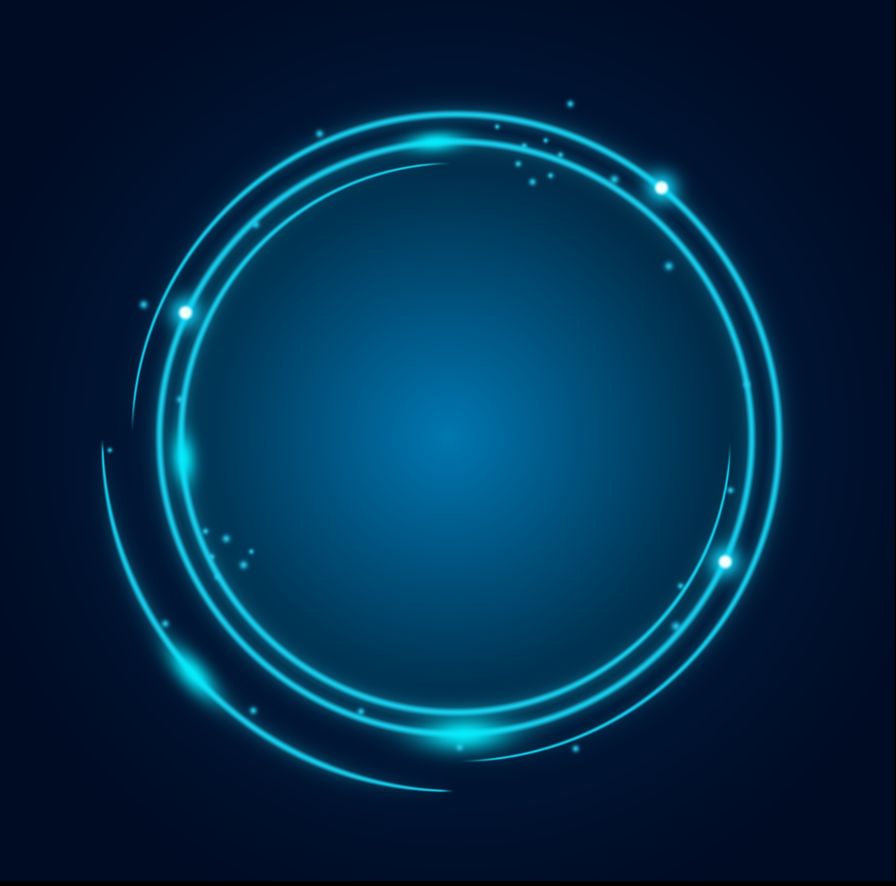
A Shadertoy shader for this background:

```glsl
// Glowing cyan rings with flares and sparkles around a blue radial light.

const vec3 CYAN = vec3(0.10, 0.83, 0.95);

vec2 hash2(float n) {
    return fract(sin(vec2(n, n + 7.3) * vec2(127.1, 311.7)) * 4375.85);
}

vec2 polar(float radius, float angle) {
    return radius * vec2(cos(angle), sin(angle));
}

// Ring opacity: thickest at midAngle, tapering to nothing at halfSpan.
float arc(vec2 p, float radius, float midAngle, float halfSpan) {
    vec2 q = vec2(dot(p, polar(1.0, midAngle)), dot(p, polar(1.0, midAngle + 1.5708)));
    float along = 1.0 - abs(atan(q.y, q.x)) / halfSpan;
    float taper = smoothstep(-0.1, 0.65, along);
    float d = abs(length(p) - radius);
    float core = exp(-pow(d / mix(0.0010, 0.0046, taper), 2.0));
    float halo = 0.42 * taper * exp(-d / 0.0075);
    return max(core * 0.95, halo) * smoothstep(0.0, 0.06, along);
}

// Soft ellipse lying along the ring; size is (tangent, radial).
float flare(vec2 p, float radius, float angle, vec2 size) {
    vec2 q = p - polar(radius, angle);
    vec2 local = vec2(dot(q, polar(1.0, angle + 1.5708)), dot(q, polar(1.0, angle)));
    return exp(-dot(local / size, local / size));
}

// Bright node: x is the cyan halo, y the white core.
vec2 node(vec2 p, float radius, float angle) {
    float d = length(p - polar(radius, angle));
    return vec2(exp(-pow(d / 0.018, 2.0)), 1.0 - smoothstep(0.004, 0.010, d));
}

float sparkle(vec2 p, vec2 center, float size) {
    vec2 q = (p - center) / size;
    return exp(-dot(q, q));
}

void mainImage(out vec4 fragColor, in vec2 fragCoord) {
    vec2 uv = (fragCoord - 0.5 * iResolution.xy) / iResolution.y;
    vec2 p = uv - vec2(0.0086, 0.0059);
    float r = length(p);

    // Dark surroundings and lit inner disc
    vec3 col = mix(vec3(0.0, 0.085, 0.205), vec3(0.0, 0.045, 0.14), smoothstep(0.32, 0.60, r));
    float fromLight = length(uv - vec2(0.0, 0.008));
    vec3 disc = mix(vec3(0.0, 0.465, 0.69), vec3(0.0, 0.155, 0.265), min(fromLight / 0.325, 1.0));
    col = mix(col, disc, 1.0 - smoothstep(0.316, 0.342, r));

    // Rings, from outer crescent to inner arc
    float light = arc(p, 0.3987, 3.927, 0.785);
    light = max(light, arc(p, 0.3651, 0.785, 2.356));
    light = max(light, arc(p, 0.3342, 0.0, 40.0));
    light = max(light, arc(p, 0.3099, 3.927, 2.356));
    col = mix(col, CYAN, light);

    // Stretched flares
    float flares = flare(p, 0.335, 1.640, vec2(0.030, 0.011));
    flares = max(flares, flare(p, 0.308, 3.217, vec2(0.028, 0.013)));
    flares = max(flares, flare(p, 0.335, -1.541, vec2(0.048, 0.019)));
    flares = max(flares, flare(p, 0.3987, 3.873, vec2(0.036, 0.015)));
    col = mix(col, vec3(0.02, 0.92, 0.98), flares * 0.95);

    // White-hot nodes
    vec2 nodes = max(node(p, 0.3655, 0.882), node(p, 0.336, 2.708));
    nodes = max(nodes, node(p, 0.335, -0.431));
    col = mix(col, vec3(0.05, 0.85, 0.98), nodes.x * 0.9);
    col = mix(col, vec3(0.95, 1.0, 1.0), nodes.y);

    // Sparkles scattered along the rings, then two small clusters
    float dots = 0.0;
    for (float i = 0.0; i < 18.0; i++) {
        vec2 h = hash2(i + 1.0);
        vec2 center = polar(mix(0.29, 0.40, h.y), (i + h.x) * 0.349);
        dots = max(dots, sparkle(p, center, mix(0.0025, 0.0048, h.x)));
    }
    for (float i = 0.0; i < 12.0; i++) {
        vec2 h = hash2(i + 40.0);
        vec2 home = i < 6.0 ? vec2(0.0915, 0.314) : vec2(-0.260, -0.131);
        vec2 center = home + polar(mix(0.012, 0.034, h.y), (i + 0.5 * h.x) * 1.047);
        dots = max(dots, sparkle(p, center, mix(0.0025, 0.0045, h.x)));
    }
    col = mix(col, vec3(0.15, 0.80, 0.93), dots * 0.9);

    // Thin black border at the bottom and right
    float px = 1.0 / iResolution.y;
    float rightEdge = 0.5 * iResolution.x / iResolution.y - 0.0015;
    col *= smoothstep(-px, px, uv.y + 0.4945);
    col *= 1.0 - smoothstep(-px, px, uv.x - rightEdge);

    fragColor = vec4(col, 1.0);
}
```
